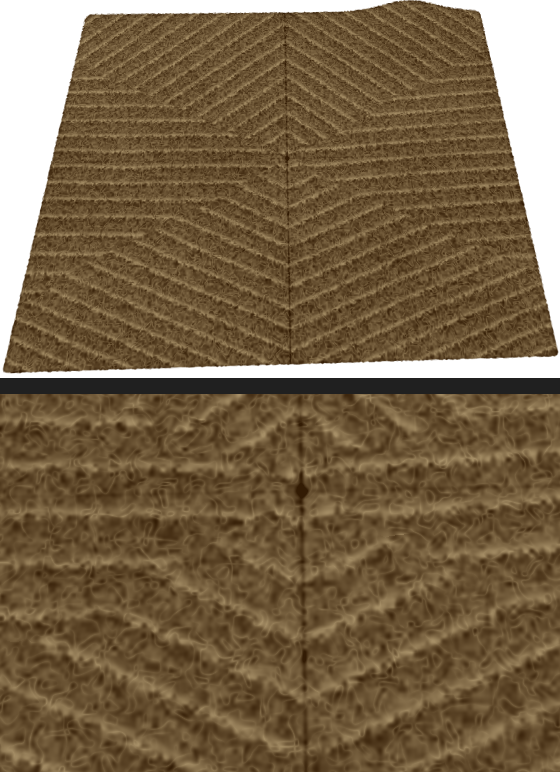
Top, the full canvas; bottom, a detail of the centre.
Reproduce this pattern procedurally as a Shadertoy shader.

```glsl
float hash(vec2 cell) {
    return fract(sin(dot(cell, vec2(127.1, 311.7))) * 43758.5453);
}

float noise(vec2 p) {
    vec2 cell = floor(p), f = fract(p);
    f = f * f * (3.0 - 2.0 * f);
    return mix(mix(hash(cell), hash(cell + vec2(1, 0)), f.x),
               mix(hash(cell + vec2(0, 1)), hash(cell + vec2(1, 1)), f.x), f.y);
}

// Row index at height y, with rows widening toward the viewer
float rowIndex(float y, float gap, float growth) {
    return -log(max(1.0 - growth * y, 0.05)) / (gap * growth);
}

// Bright rib with a shallow shadow along its lower side
float rib(float row) {
    float d = fract(row) - 0.5;
    return exp(-d * d / 0.012) - 0.28 * exp(-pow((d + 0.24) / 0.13, 2.0));
}

// Signed distance to the tapered mat, with rounded corners and a lifted top edge
float matDistance(vec2 p) {
    float side = max(-0.624 + 0.234 * p.y - p.x, p.x - 0.596 + 0.23 * p.y) * 0.974;
    float lift = 0.029 * exp(-pow((p.x - 0.32) / 0.1, 2.0));
    float ends = max(p.y - 0.386 - 0.0096 * p.x - lift, -0.545 + 0.0305 * p.x - p.y);
    vec2 e = vec2(side, ends) + 0.014;
    return min(max(e.x, e.y), 0.0) + length(max(e, 0.0)) - 0.014;
}

// Level ribs at the sides, chevrons above and below, mirrored at the seam
float ribPattern(vec2 p, float fray) {
    float across = abs(p.x);
    bool upper = p.y > 0.0;
    bool right = p.x > 0.0;

    float level = rowIndex(p.y - 0.07 * max(p.x, 0.0), 0.042, 0.676) + fray;
    float lean = upper ? 0.65 : -0.44;
    float slanted = rowIndex(p.y + lean * across, 0.050, 0.266) + fray;

    // Each level row stops at a slightly different place
    float slope = upper ? (right ? 0.55 : 0.45) : (right ? 0.46 : 0.53);
    float stagger = (hash(vec2(floor(level), right ? 3.0 : 7.0)) - 0.5) * 0.018;
    float border = abs(p.y) - slope * across + stagger;
    return mix(rib(level), rib(slanted), smoothstep(-0.003, 0.003, border));
}

void mainImage(out vec4 fragColor, in vec2 fragCoord) {
    float pixel = 1.0 / iResolution.y;
    vec2 p = (fragCoord - 0.5 * iResolution.xy) * pixel + vec2(-0.022, -0.081);

    // Curled fibres, coarser toward the viewer
    vec2 pile = p * 165.0 / (1.0 - 0.4 * p.y);
    vec2 curl = vec2(noise(pile * 0.45), noise(pile * 0.45 + 37.0)) * 2.0;
    float strand = 1.0 - abs(2.0 * noise(pile + curl) - 1.0);
    float grain = noise(pile * 1.3 + 91.0);
    float patches = noise(p * 7.0 + 20.0);

    vec2 tile = vec2(p.x + 0.003 + 0.0165 * p.y, p.y);
    float ribs = ribPattern(tile, (grain - 0.5) * 0.13 + (patches - 0.5) * 0.16);

    float tone = 0.40 + 0.40 * ribs;
    tone += (strand - 0.55) * 0.42 + (grain - 0.5) * 0.42;
    tone += (patches - 0.5) * 0.12 + 0.08 * p.y;

    // Tile seams and the gap where they meet
    float seam = exp(-pow(tile.x / 0.0025, 2.0));
    float crossSeam = exp(-pow((p.y - 0.02 * p.x) / 0.002, 2.0));
    tone -= 0.38 * seam + 0.12 * crossSeam;
    tone -= 0.5 * (1.0 - smoothstep(0.003, 0.008, length(tile)));

    float edge = matDistance(p) + (grain - 0.5) * 0.003;
    tone -= 0.22 * smoothstep(-0.010, 0.0, edge);

    vec3 color = mix(vec3(0.25, 0.16, 0.06), vec3(0.60, 0.51, 0.36), clamp(tone, -0.15, 1.15));
    color = mix(color, vec3(1.0), smoothstep(-pixel, pixel, edge));
    fragColor = vec4(color, 1.0);
}
```
